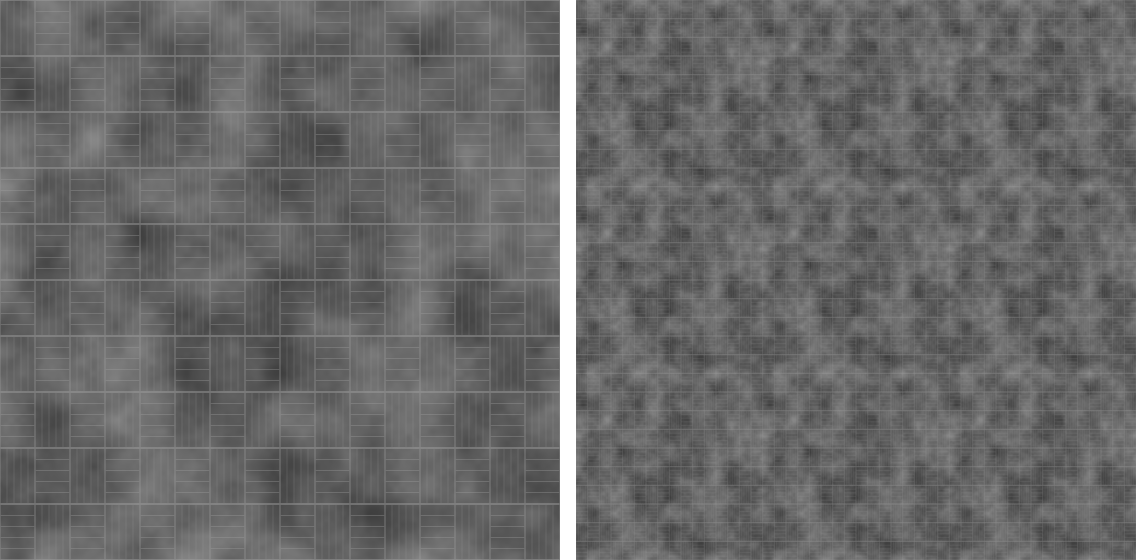
Left: one tile. Right: repeated 3 by 3.
This texture is drawn by a Shadertoy shader. Its source:

```glsl
// Grey basket-weave parquet: alternating slatted blocks with pale joints and cloudy wear.

const vec2 BLOCKS = vec2(16.0, 10.0);   // blocks across and up
const float SLATS = 5.0;                // slats in each block
const float BORDER_WIDTH = 0.016;       // joint widths, as a share of a block
const float SLAT_WIDTH = 0.006;
const vec3 WOOD_COLOR = vec3(0.385);
const vec3 JOINT_COLOR = vec3(0.63);
const float CLOUD_FREQUENCY = 12.0;
const float CLOUD_CONTRAST = 0.33;

// Integer hash of a lattice cell, from 0 to 1
float hash(vec2 cell, uint seed) {
    uvec2 q = uvec2(cell) * uvec2(1597u, 3821u);
    uint n = q.x ^ (q.y + seed * 7919u);
    n = (n ^ (n >> 15)) * 73244475u;
    n = (n ^ (n >> 13)) * 73244475u;
    n ^= n >> 16;
    return float(n & 65535u) / 65535.0;
}

// Value noise that wraps after a whole number of cells
float wrappedNoise(vec2 uv, float frequency, uint seed) {
    vec2 p = uv * frequency;
    vec2 cell = floor(p);
    vec2 f = p - cell;
    f = f * f * (3.0 - 2.0 * f);
    vec2 lo = mod(cell, frequency);
    vec2 hi = mod(cell + 1.0, frequency);
    float bottom = mix(hash(lo, seed), hash(vec2(hi.x, lo.y), seed), f.x);
    float top = mix(hash(vec2(lo.x, hi.y), seed), hash(hi, seed), f.x);
    return mix(bottom, top, f.y);
}

// Four octaves of wrapping noise, averaging about 0.5
float clouds(vec2 uv, float frequency) {
    float sum = 0.0;
    float weight = 0.5;
    float total = 0.0;
    for (uint octave = 0u; octave < 4u; octave++) {
        sum += weight * wrappedNoise(uv, frequency, octave + 1u);
        total += weight;
        weight *= 0.5;
        frequency *= 2.0;
    }
    return sum / total;
}

// Share of a pixel covered by evenly spaced lines, box filtered
float lineCoverage(float x, float count, float width, float pixel) {
    float d = abs(fract(x * count + 0.5) - 0.5) / count;
    float nearEdge = max(d - 0.5 * pixel, -0.5 * width);
    float farEdge = min(d + 0.5 * pixel, 0.5 * width);
    return clamp((farEdge - nearEdge) / pixel, 0.0, 1.0);
}

// Joints around the blocks and between their slats
float joints(vec2 uv, vec2 block, vec2 pixel) {
    vec2 border = BORDER_WIDTH / BLOCKS;
    vec2 gap = SLAT_WIDTH / BLOCKS;
    float edges = max(lineCoverage(uv.x, BLOCKS.x, border.x, pixel.x),
                      lineCoverage(uv.y, BLOCKS.y, border.y, pixel.y));
    bool upright = mod(block.x + block.y, 2.0) > 0.5;
    float slats = upright
        ? lineCoverage(uv.x, BLOCKS.x * SLATS, gap.x, pixel.x)
        : lineCoverage(uv.y, BLOCKS.y * SLATS, gap.y, pixel.y);
    return max(edges, slats);
}

void mainImage(out vec4 fragColor, in vec2 fragCoord) {
    vec2 uv = fragCoord / iResolution.xy;
    vec2 pixel = 1.0 / iResolution.xy;
    vec2 block = floor(uv * BLOCKS);

    // Wood with cloudy wear
    vec3 color = WOOD_COLOR + CLOUD_CONTRAST * (clouds(uv, CLOUD_FREQUENCY) - 0.5);

    // Pale joints on top
    color = mix(color, JOINT_COLOR, joints(uv, block, pixel));
    fragColor = vec4(color, 1.0);
}
```
